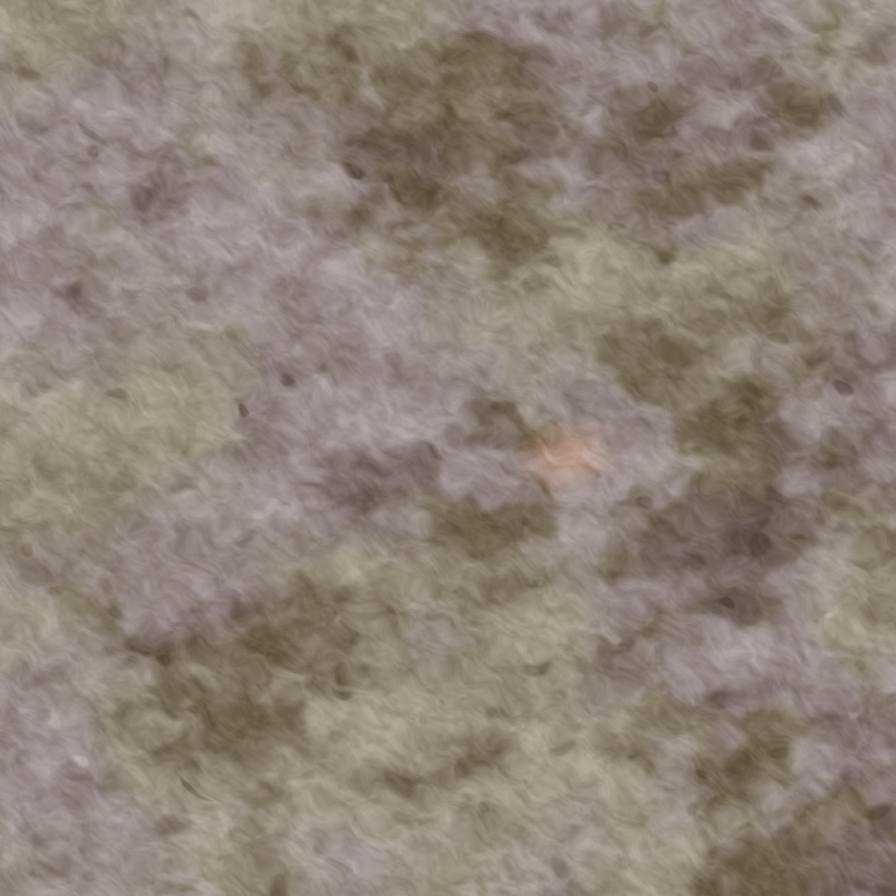
A Shadertoy shader for this texture:

```glsl
const vec3 MOSS_DARK = vec3(0.38, 0.33, 0.275);
const vec3 STONE_LIGHT = vec3(0.64, 0.60, 0.565);
const vec3 MAUVE_SHIFT = vec3(0.002, -0.006, 0.026);
const vec3 OLIVE_SHIFT = vec3(0.002, 0.006, -0.024);
const vec3 RUST_SHIFT = vec3(0.075, 0.01, -0.045);

float hash(vec2 p) {
    return fract(sin(dot(p, vec2(127.1, 311.7))) * 43758.5453);
}

float noise(vec2 p) {
    vec2 cell = floor(p);
    vec2 f = fract(p);
    f = f * f * (3.0 - 2.0 * f);
    float low = mix(hash(cell), hash(cell + vec2(1, 0)), f.x);
    float high = mix(hash(cell + vec2(0, 1)), hash(cell + vec2(1, 1)), f.x);
    return mix(low, high, f.y);
}

// Layered noise, normalised to 0..1
float fbm(vec2 p, int octaves, float gain) {
    float sum = 0.0, total = 0.0, amp = 1.0;
    for (int i = 0; i < octaves; i++) {
        sum += amp * noise(p);
        total += amp;
        amp *= gain;
        p = mat2(1.6, 1.2, -1.2, 1.6) * p + 17.3;
    }
    return sum / total;
}

vec2 rotate(vec2 p, float angle) {
    float c = cos(angle), s = sin(angle);
    return vec2(c * p.x + s * p.y, c * p.y - s * p.x);
}

// Soft elliptical spots, one candidate per grid cell
float spots(vec2 p, float grid, float density, vec2 radius, float seed) {
    vec2 home = floor(p * grid);
    float cover = 0.0;
    for (int y = -1; y <= 1; y++) {
        for (int x = -1; x <= 1; x++) {
            vec2 cell = home + vec2(x, y);
            vec2 id = cell + seed;
            vec2 center = cell + 0.15 + 0.7 * vec2(hash(id + 3.1), hash(id + 7.7));
            float size = mix(0.5, 1.2, hash(id + 11.9));
            vec2 d = rotate(p - center / grid, 0.9 * (hash(id + 5.3) - 0.75));
            float shape = 1.0 - smoothstep(0.55, 1.25, length(d / (radius * size)));
            float present = step(hash(id), density);
            cover = max(cover, shape * present * mix(0.45, 1.0, hash(id + 23.0)));
        }
    }
    return cover;
}

// Moss gathers in blotches, thickest toward the lower right
float mossCover(vec2 p) {
    float broad = fbm(p * vec2(3.5, 4.5) + 4.0, 3, 0.5);
    float blotch = fbm(p * vec2(11.0, 15.0) + 31.0, 4, 0.55);
    float corner = smoothstep(0.35, 0.85, p.x) * (1.0 - smoothstep(0.25, 0.55, p.y));
    return smoothstep(0.49, 0.67, 0.42 * broad + 0.58 * blotch + 0.09 * corner);
}

// Short dabs slanting down to the right
float slantedGrain(vec2 p) {
    return fbm(rotate(p, -0.65) * vec2(58.0, 115.0), 3, 0.6);
}

void mainImage(out vec4 fragColor, in vec2 fragCoord) {
    vec2 uv = fragCoord / iResolution.xy;
    vec2 ripple = vec2(noise(uv * 42.0), noise(uv * 42.0 + 50.0)) - 0.5;
    vec2 p = uv + 0.014 * ripple;

    // Brightness from moss, cloudy mottling, grain and pits
    float moss = mossCover(p);
    float cloud = fbm(p * vec2(17.0, 25.0) + 9.0, 4, 0.65) - 0.5;
    float grain = slantedGrain(p) - 0.5;
    float pits = spots(p, 17.0, 0.35, vec2(0.017, 0.011), 0.0);
    float holes = spots(p, 6.0, 0.2, vec2(0.014, 0.009), 40.0);
    float twigs = spots(rotate(p, -0.5), 4.0, 0.1, vec2(0.028, 0.005), 80.0);
    float tone = 0.84 - 0.56 * moss + 0.95 * cloud + 0.62 * grain;
    tone -= 0.32 * pits + 0.5 * max(holes, twigs);
    vec3 color = mix(MOSS_DARK, STONE_LIGHT, clamp(tone, -0.2, 1.2));

    // Drift between mauve stone and olive growth
    float hue = fbm(p * vec2(5.0, 6.0) + 70.0, 4, 0.55) + 0.18 * moss;
    color += mix(MAUVE_SHIFT, OLIVE_SHIFT, smoothstep(0.36, 0.7, hue));

    // Rusty stain and pale flecks
    float stain = length((p - vec2(0.63, 0.49)) / vec2(0.065, 0.045));
    color += RUST_SHIFT * (1.0 - smoothstep(0.3, 1.1, stain + 0.8 * cloud));
    color += 0.1 * spots(p, 8.0, 0.12, vec2(0.007, 0.005), 120.0);

    fragColor = vec4(color, 1.0);
}
```
